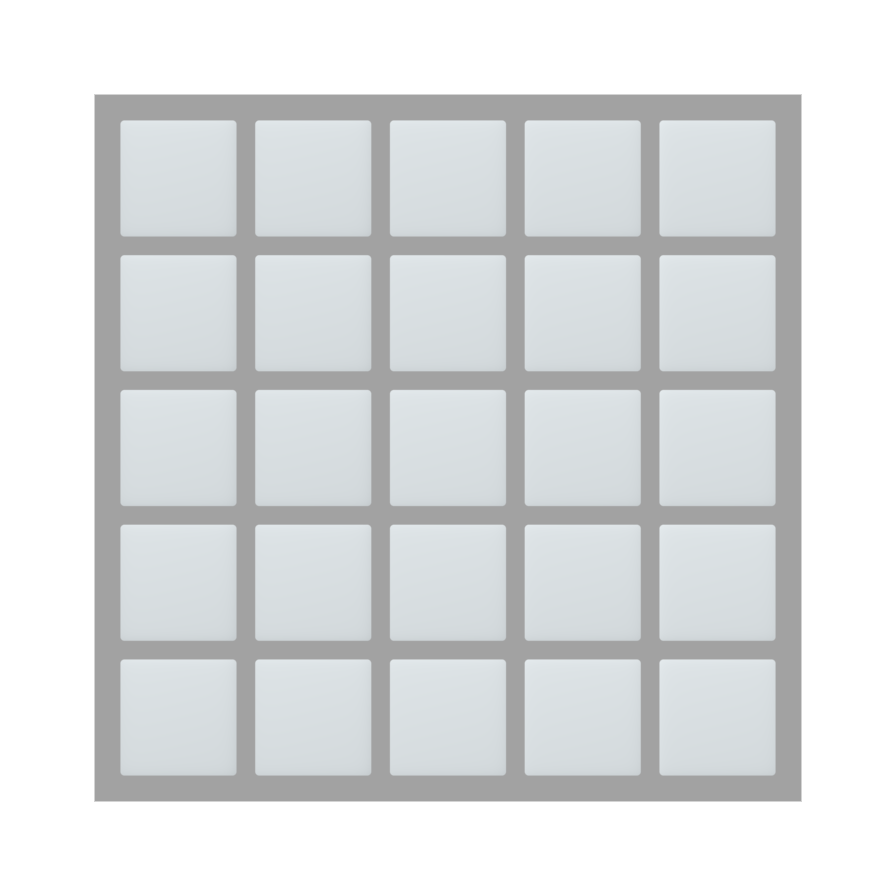
This pattern is drawn by a three.js fragment shader. Its source:

```glsl
// Five by five pale glazed tiles set in a square grey panel on white.
varying vec2 vUv;

float roundedBox(vec2 p, vec2 halfSize, float radius) {
  vec2 q = abs(p) - halfSize + radius;
  return length(max(q, 0.0)) + min(max(q.x, q.y), 0.0) - radius;
}

float coverage(float dist) {
  return 1.0 - smoothstep(-0.001, 0.001, dist);
}

float hash(vec2 cell) {
  return fract(sin(dot(cell, vec2(127.1, 311.7))) * 4375.85);
}

// Glaze lit from above, with soft bevels along each edge
vec3 glaze(vec2 p, vec2 cell, float halfSize) {
  vec2 toLow = max(p + halfSize, 0.0);
  vec2 toHigh = max(halfSize - p, 0.0);
  float across = cell.x / 4.0;

  vec3 color = vec3(0.847, 0.871, 0.882);
  color += 0.016 * p.y / halfSize - 0.004 * p.x / halfSize;
  color += 0.022 * exp(-toHigh.y / 0.006);
  color -= 0.034 * exp(-toLow.y / 0.005);
  color += mix(-0.012, 0.016, across) * exp(-toLow.x / 0.007);
  color -= mix(0.04, 0.022, across) * exp(-toHigh.x / 0.006);
  return color + 0.004 * (hash(cell) - 0.5);
}

void main() {
  vec2 centered = vUv - 0.5;
  float pitch = 0.1504;
  float tileHalf = 0.0648;

  // Grey grout panel
  float panel = coverage(roundedBox(centered, vec2(0.3945), 0.0));
  vec3 color = mix(vec3(1.0), vec3(0.635), panel);

  // Tile grid, limited to five cells each way
  vec2 index = clamp(floor(centered / pitch + 0.5), -2.0, 2.0);
  vec2 local = centered - index * pitch;
  float tile = coverage(roundedBox(local, vec2(tileHalf), 0.0045));
  color = mix(color, glaze(local, index + 2.0, tileHalf), tile);

  gl_FragColor = vec4(color, 1.0);
}
```
